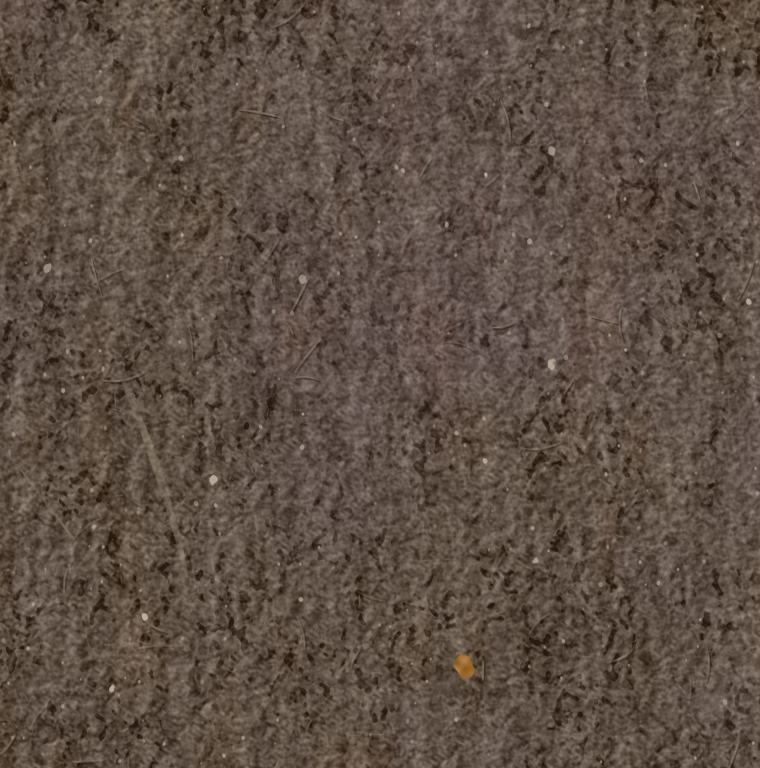
Give the GLSL for this texture, as a Shadertoy shader.

```glsl
// Damp brown soil with faint vertical streaks, crumbs, dark pits and pale plant fibres.
// Layered value noise makes the relief and tone; jittered grids scatter fibres and grit.

#define BASE_TONE 0.324
#define STREAK_GAIN 0.095
#define GRAIN_GAIN 0.17
#define RELIEF_GAIN 0.15
#define PIT_DEPTH 0.15
#define FIBRE_OPACITY 0.75
#define EDGE_SOFTNESS 0.0012
#define WARM_CAST vec3(0.057, 0.0, -0.037)
#define STRAW_COLOR vec3(0.54, 0.48, 0.41)
#define GRIT_COLOR vec3(0.76, 0.71, 0.64)
#define OCHRE_COLOR vec3(0.62, 0.42, 0.19)

float hash(vec2 p) {
    return fract(sin(dot(p, vec2(127.1, 311.7))) * 43758.5453);
}

vec2 hash2(vec2 p) {
    return vec2(hash(p), hash(p + 37.3));
}

float noise(vec2 p) {
    vec2 i = floor(p), f = fract(p);
    f = f * f * (3.0 - 2.0 * f);
    float low = mix(hash(i), hash(i + vec2(1, 0)), f.x);
    float high = mix(hash(i + vec2(0, 1)), hash(i + vec2(1, 1)), f.x);
    return mix(low, high, f.y);
}

// Noise turned off the grid axes, centred on zero
float crumb(vec2 p, float scale) {
    return noise(mat2(0.8, 0.6, -0.6, 0.8) * p * scale + scale) - 0.5;
}

float fbm(vec2 p) {
    return 0.55 * noise(p) + 0.3 * noise(p * 2.1 + 9.0) + 0.15 * noise(p * 4.3 + 21.0);
}

float soilHeight(vec2 p) {
    return crumb(p, 74.0) + 0.9 * crumb(p, 128.0) + 0.5 * crumb(p, 215.0);
}

// Tapered, slightly bent strand centred on the origin
float strand(vec2 p, float angle, float halfLength, float halfWidth, float bend) {
    float c = cos(angle), s = sin(angle);
    vec2 q = vec2(c * p.x + s * p.y, c * p.y - s * p.x);
    float t = q.x / halfLength;
    float d = abs(q.y + bend * halfLength * (t * t - 0.4)) - halfWidth * (1.0 - 0.6 * t * t);
    d = max(d, abs(q.x) - halfLength);
    return 1.0 - smoothstep(-EDGE_SOFTNESS, EDGE_SOFTNESS, d);
}

// One strand per chosen grid cell
float fibres(vec2 p, float cells, float share, float halfWidth) {
    float cover = 0.0;
    vec2 home = floor(p * cells);
    for (int y = -1; y <= 1; y++)
    for (int x = -1; x <= 1; x++) {
        vec2 id = home + vec2(x, y), seed = id + cells * 3.7;
        vec2 centre = (id + hash2(seed)) / cells;
        vec2 r = hash2(seed + 71.0);
        float halfLength = mix(0.15, 0.42, r.y) / cells;
        float bend = 0.4 * (hash(seed + 53.0) - 0.5);
        float mark = strand(p - centre, r.x * 3.1416, halfLength, halfWidth, bend);
        float strength = mix(0.3, 1.0, hash(seed + 19.0));
        cover = max(cover, mark * strength * step(hash(seed + 5.0), share));
    }
    return cover;
}

// Small uneven round grains, one per chosen grid cell
float grit(vec2 p, float cells, float share, float radius) {
    vec2 id = floor(p * cells), seed = id + cells * 1.9;
    vec2 centre = (id + 0.2 + 0.6 * hash2(seed)) / cells;
    float size = radius * mix(0.4, 1.0, hash(seed + 11.0));
    float d = length((p - centre) * vec2(1.0, 0.8)) - size * (1.0 + 1.2 * crumb(p, 170.0));
    float strength = mix(0.5, 1.0, hash(seed + 43.0)) * step(hash(seed + 29.0), share);
    return strength * (1.0 - smoothstep(-EDGE_SOFTNESS, EDGE_SOFTNESS, d));
}

void mainImage(out vec4 fragColor, in vec2 fragCoord) {
    vec2 p = fragCoord / iResolution.y;
    vec2 warped = p + 0.010 * vec2(crumb(p, 38.0), crumb(p + 5.0, 47.0));

    // Broad patches: smooth violet ground in the middle, rougher soil around it
    float patches = fbm(p * 5.0 + 3.0);
    vec2 fromMiddle = (p - vec2(0.56, 0.62)) * vec2(1.0, 1.2);
    float smoothGround = clamp(0.55 * exp(-6.0 * dot(fromMiddle, fromMiddle)) + 1.8 * (patches - 0.45), 0.0, 1.0);
    float roughness = 1.0 - 0.4 * smoothGround;

    // Vertical streaks, clods lit from the upper left, and fine grain
    float streak = noise(warped * vec2(62.0, 8.0)) - 0.5;
    float fineStreak = noise(warped * vec2(130.0, 34.0) + 40.0) - 0.5;
    float height = soilHeight(warped);
    float relief = height - soilHeight(warped + vec2(-0.0022, 0.0026));
    float tone = BASE_TONE + 0.022 * (smoothGround - 0.25) + 0.04 * (fbm(p * 11.0) - 0.5);
    tone += STREAK_GAIN * (0.75 * streak + fineStreak);
    tone += roughness * (0.04 * height + RELIEF_GAIN * relief);
    tone += GRAIN_GAIN * (0.6 * crumb(warped, 165.0) + 0.75 * crumb(p, 290.0));

    // Small dark pits gather in clusters and along dark streaks
    float cluster = smoothstep(0.3, 0.7, noise(p * vec2(26.0, 14.0) + 8.0) - 0.35 * streak);
    float pit = smoothstep(0.12, 0.3, crumb(warped * vec2(1.15, 0.85), 118.0) + 0.3 * crumb(p, 230.0));
    tone -= PIT_DEPTH * pit * roughness * (0.15 + 0.85 * cluster);

    // Cast: violet on smooth ground, olive on rough, rust in upright bands
    vec3 color = vec3(max(tone, 0.1)) + WARM_CAST;
    float rust = smoothstep(0.6, 0.95, noise(warped * vec2(24.0, 7.0) + 60.0));
    color += vec3(0.0, -0.003, 0.015) * smoothGround + vec3(-0.002, 0.002, -0.010) * (1.0 - smoothGround);
    color += vec3(0.006, -0.006, -0.013) * rust;

    // Fibres, from short hairs to a few long straws, with a thin shadow
    float litter = mix(0.5, 1.0, 1.0 - smoothGround);
    float hairs = fibres(p, 44.0, 0.42, 0.0009) * litter;
    float stems = fibres(p, 15.0, 0.2, 0.0013);
    float shadow = fibres(p + vec2(-0.002, 0.0025), 15.0, 0.2, 0.0013);
    float straws = max(fibres(p, 5.0, 0.14, 0.002), 0.8 * strand(p - vec2(0.203, 0.385), -1.25, 0.14, 0.0052, 0.05));
    straws *= 0.8 + 0.8 * crumb(p, 90.0);
    color *= 1.0 - 0.35 * shadow;
    vec3 straw = STRAW_COLOR + 0.2 * crumb(p, 150.0);
    color = mix(color, straw, FIBRE_OPACITY * max(max(0.75 * hairs, stems), straws));

    // Pale grit and a single ochre pebble
    float pale = max(grit(p, 12.0, 0.12, 0.0055), 0.75 * grit(p, 40.0, 0.15, 0.0024));
    color = mix(color, GRIT_COLOR, pale);
    float pebble = length(p - vec2(0.605, 0.132)) - 0.013 - 0.011 * crumb(p, 75.0);
    color = mix(color, OCHRE_COLOR + 0.2 * crumb(p, 120.0), 1.0 - smoothstep(-0.002, 0.002, pebble));

    fragColor = vec4(clamp(color, 0.0, 1.0), 1.0);
}
```
